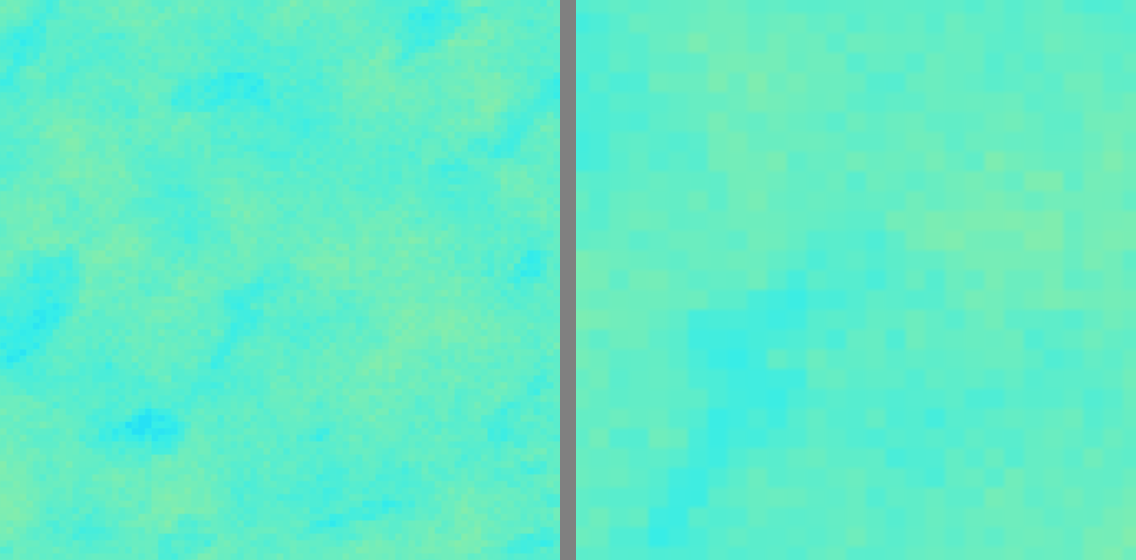
Left, the full canvas; right, a detail of the centre.
A Shadertoy shader for this texture:

```glsl
// A mosaic of small square cells in aqua and mint, like a magnified heat map.
// Layered gradient noise sets broad drifts, stretched noise cuts slanted cyan
// patches, and a per-cell hash adds grain; the level then picks the colour.

const float CELLS = 85.0;          // cells across the canvas
const float EDGE_SOFTNESS = 0.17;  // half width of cell seams, in cells
const float BASE_LEVEL = 0.384;    // the level is also the red channel
const float DRIFT_GAIN = 0.145;
const float DRIFT_SCALE = 3.8;
const float DRIFT_DECAY = 0.64;    // weight of each octave to the one before
const float GRAIN_GAIN = 0.06;
const float PATCH_DEPTH = 0.12;
const vec2 PATCH_SCALE = vec2(4.0, 7.8);  // along and across the slant
const vec2 PATCH_RANGE = vec2(0.22, 0.46);
const float SLANT = 0.65;          // radians above horizontal
const float WARP = 0.12;
const vec2 LEVEL_RANGE = vec2(0.15, 0.51);
const vec3 MID_COLOR = vec3(0.38, 0.93, 0.78);
const float BLUE_SLOPE = 0.77;     // blue lost per unit of red
const float TAU = 6.2831853;

float hash(vec2 p) {
    uvec2 q = uvec2(ivec2(p) + 4096);
    uint h = q.x * 1597334677u ^ q.y * 3812015801u;
    h = (h ^ (h >> 15)) * 2246822519u;
    h = (h ^ (h >> 13)) * 3266489917u;
    return float((h ^ (h >> 16)) >> 8) / 16777216.0;
}

float cornerSlope(vec2 corner, vec2 offset) {
    float angle = TAU * hash(corner);
    return dot(vec2(cos(angle), sin(angle)), offset);
}

float gradientNoise(vec2 p) {
    vec2 i = floor(p), f = p - i;
    vec2 u = f * f * f * (f * (f * 6.0 - 15.0) + 10.0);
    vec2 e = vec2(1.0, 0.0);
    float low = mix(cornerSlope(i, f), cornerSlope(i + e.xy, f - e.xy), u.x);
    float high = mix(cornerSlope(i + e.yx, f - e.yx), cornerSlope(i + e.xx, f - e.xx), u.x);
    return mix(low, high, u.y);
}

// Coordinates along and across a direction at angle a
vec2 turned(vec2 p, float a) {
    vec2 along = vec2(cos(a), sin(a));
    return vec2(dot(p, along), dot(p, vec2(-along.y, along.x)));
}

// Broad drifts, from large clouds down to clumps of a few cells
float drift(vec2 p) {
    float sum = 0.0, weight = 1.0;
    p = turned(p, 0.4) * DRIFT_SCALE + 17.3;
    for (int octave = 0; octave < 4; octave++) {
        sum += weight * gradientNoise(p);
        p = turned(p, 0.9) * 2.1 + 7.7;
        weight *= DRIFT_DECAY;
    }
    return sum;
}

// Slanted patches with ragged borders
float patches(vec2 p) {
    p += WARP * vec2(gradientNoise(p * 3.0 + 40.2), gradientNoise(p * 3.0 + 71.6));
    vec2 q = turned(p, SLANT) * PATCH_SCALE;
    float n = gradientNoise(q + 53.1);
    n += 0.35 * gradientNoise(q * 2.7 + 91.4);
    n += 0.2 * gradientNoise(p * 29.0 + 23.8);
    return smoothstep(PATCH_RANGE.x, PATCH_RANGE.y, n);
}

float cellLevel(vec2 cell) {
    vec2 p = (cell + 0.5) / CELLS;
    float grain = hash(cell + 301.0) + hash(cell + 907.0) - 1.0;
    float level = BASE_LEVEL + DRIFT_GAIN * drift(p) - PATCH_DEPTH * patches(p);
    return clamp(level + GRAIN_GAIN * grain, LEVEL_RANGE.x, LEVEL_RANGE.y);
}

vec3 palette(float level) {
    float shade = 0.8 * max(0.21 - level, 0.0);
    return vec3(level, MID_COLOR.g - shade, MID_COLOR.b - BLUE_SLOPE * (level - MID_COLOR.r));
}

void mainImage(out vec4 fragColor, in vec2 fragCoord) {
    vec2 grid = fragCoord / iResolution.y * CELLS - 0.5;
    vec2 cell = floor(grid);

    // Blend neighbouring cells only in a narrow band at their seams
    vec2 seam = smoothstep(0.5 - EDGE_SOFTNESS, 0.5 + EDGE_SOFTNESS, grid - cell);
    float low = mix(cellLevel(cell), cellLevel(cell + vec2(1, 0)), seam.x);
    float high = mix(cellLevel(cell + vec2(0, 1)), cellLevel(cell + vec2(1, 1)), seam.x);

    fragColor = vec4(palette(mix(low, high, seam.y)), 1.0);
}
```
